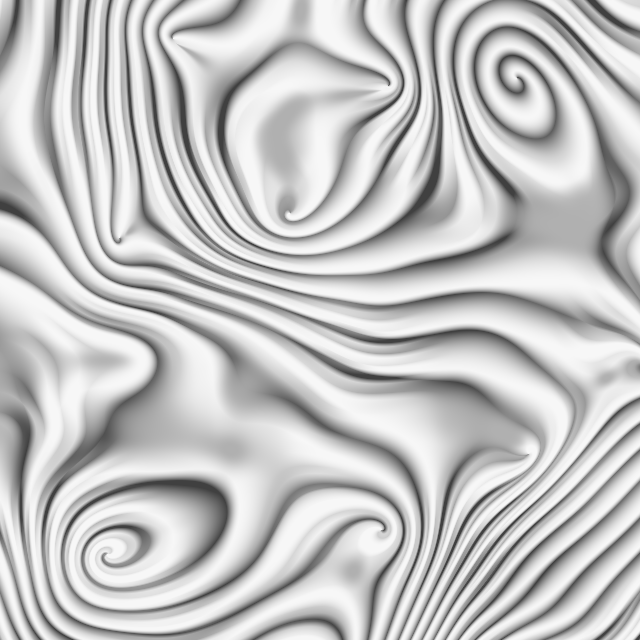
Write a WebGL 1 fragment shader that draws this pattern.

```glsl
precision highp float;
uniform vec2 u_resolution;

#define CELL 0.36          // spacing of the swirls
#define SWIRL_SMALL 0.09   // reach of the smallest swirl
#define SWIRL_LARGE 0.22   // reach of the largest swirl
#define RING_DENSITY 26.0  // bands per unit around a swirl
#define FAN 10.0           // bands per radian of the rising flow
#define DRIFT 4.0          // bending of the flow
#define WARP 0.08          // stretching of round shapes
#define STRANDS 0.6        // strength of the fine strands
#define DARK 0.25
#define LIGHT 0.97
#define TONE_CURVE 2.2     // higher values widen the white ridges

const float TAU = 6.2831853;

vec2 hash2(vec2 p) {
  vec3 q = fract(p.xyx * vec3(0.1031, 0.1030, 0.0973));
  q += dot(q, q.yzx + 33.33);
  return fract((q.xx + q.yz) * q.zy);
}

float corner(vec2 cell, vec2 offset) {
  return dot(hash2(cell + offset + 17.0) * 2.0 - 1.0, -offset);
}

// Gradient noise, about -0.6 to 0.6
float noise(vec2 p) {
  vec2 cell = floor(p);
  vec2 f = p - cell;
  vec2 u = f * f * f * (f * (f * 6.0 - 15.0) + 10.0);
  vec4 g;
  for (int k = 0; k < 4; k++) {
    vec2 o = vec2(mod(float(k), 2.0), floor(float(k) * 0.5));
    float v = dot(hash2(cell + o + 17.0) * 2.0 - 1.0, f - o);
    if (k == 0) g.x = v;
    else if (k == 1) g.y = v;
    else if (k == 2) g.z = v;
    else g.w = v;
  }
  return mix(mix(g.x, g.y, u.x), mix(g.z, g.w, u.x), u.y);
}

// Band number at p; it jumps only by whole bands, so its fract is seamless
float bandPhase(vec2 p) {
  vec2 q = p + WARP * vec2(noise(p * 3.0 + 5.3), noise(p * 3.0 + 41.7));

  // Flow fanning out from a root below the canvas
  float phase = FAN * atan(q.x - 0.55, q.y + 0.35);
  phase += DRIFT * noise(q * 2.8 + 9.1) + 0.5 * noise(q * 6.0 + 23.0);

  // Spiral cones on a jittered grid
  for (int j = -1; j <= 3; j++) {
    for (int i = -1; i <= 3; i++) {
      vec2 cell = vec2(float(i), float(j));
      vec2 place = hash2(cell + 71.0);
      vec2 kind = hash2(cell + 133.0);
      vec2 d = q - (cell + 0.5 + 0.7 * (place - 0.5)) * CELL;
      float reach = mix(SWIRL_SMALL, SWIRL_LARGE, kind.x);
      float rise = kind.y < 0.5 ? -1.0 : 1.0;
      float turn = fract(kind.y * 2.0) < 0.5 ? -1.0 : 1.0;
      phase += rise * RING_DENSITY * reach * exp(-length(d) / reach);
      phase += turn * atan(d.y, d.x + 1e-6) / TAU;
    }
  }
  return phase;
}

// Uneven triangle wave: dark at whole phases, bright at the crest
float ridge(float phase, float crest) {
  float f = fract(phase);
  return min(f / crest, (1.0 - f) / (1.0 - crest));
}

float wrapped(float d) {
  return d - floor(d + 0.5);
}

void main() {
  float size = min(u_resolution.x, u_resolution.y);
  vec2 p = gl_FragCoord.xy / size;

  // Local band density
  float phase = bandPhase(p);
  float e = 0.002;
  vec2 slope = vec2(wrapped(bandPhase(p + vec2(e, 0.0)) - phase),
                    wrapped(bandPhase(p + vec2(0.0, e)) - phase)) / e;
  float density = length(slope);

  // Broad bands with one soft and one crisp flank
  float lean = smoothstep(-0.25, 0.25, noise(p * 2.3 + 61.0));
  float level = ridge(phase, mix(0.2, 0.8, lean));

  // Fine strands that split some bands
  float split = smoothstep(-0.15, 0.3, noise(p * 4.5 + 87.0));
  split *= 1.0 - smoothstep(30.0, 65.0, density);
  float strand = ridge(phase * 3.0 + 1.5 * noise(p * 5.0 + 3.0), 0.6);
  level += STRANDS * split * (strand - 0.5);
  level += 0.35 * noise(p * 5.0 + 29.0);
  level = 0.52 + 0.88 * (level - 0.5);

  // Calm grey pockets where the flow parts
  level = mix(0.35, level, smoothstep(1.0, 8.0, density));

  // Smooth bands that become too fine to draw
  level = mix(level, 0.5, smoothstep(0.25, 0.7, density / size));

  level = clamp(level, 0.0, 1.0);
  float tone = mix(DARK, LIGHT, 1.0 - pow(1.0 - level, TONE_CURVE));
  gl_FragColor = vec4(vec3(tone), 1.0);
}
```
